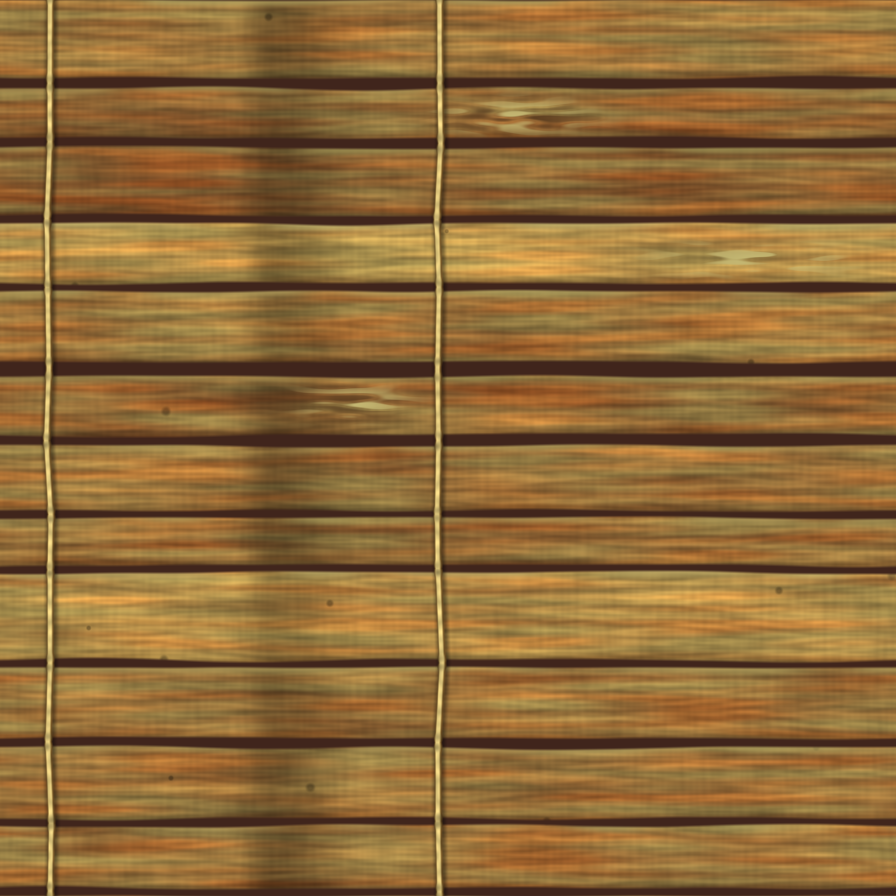
This texture is drawn by a three.js fragment shader. Its source:

```glsl
varying vec2 vUv;

// Slat joints from bottom to top, their half widths, and the slat tones
const float SLATS = 12.0;
const vec4 JOINT_A = vec4(0.005, 0.083, 0.171, 0.259);
const vec4 JOINT_B = vec4(0.365, 0.426, 0.509, 0.588);
const vec4 JOINT_C = vec4(0.680, 0.755, 0.841, 0.907);
const vec4 GAP_A = vec4(0.0050, 0.0042, 0.0056, 0.0043);
const vec4 GAP_B = vec4(0.0042, 0.0042, 0.0060, 0.0080);
const vec4 GAP_C = vec4(0.0048, 0.0048, 0.0053, 0.0060);
const vec4 TONE_A = vec4(0.48, 0.42, 0.42, 0.76);
const vec4 TONE_B = vec4(0.38, 0.42, 0.29, 0.48);
const vec4 TONE_C = vec4(0.92, 0.15, 0.27, 0.48);

const vec3 BROWN = vec3(0.49, 0.32, 0.165);
const vec3 GOLD = vec3(0.75, 0.60, 0.31);
const vec3 OLIVE = vec3(0.57, 0.52, 0.29);
const vec3 PALE = vec3(0.77, 0.72, 0.45);
const vec3 KNOT = vec3(0.32, 0.21, 0.11);
const vec3 GAP_COLOR = vec3(0.25, 0.145, 0.11);
const vec3 THREAD_LIGHT = vec3(0.90, 0.80, 0.50);
const vec3 THREAD_DARK = vec3(0.42, 0.30, 0.13);

const vec2 THREAD_X = vec2(0.055, 0.491);
const float THREAD_HALF = 0.0042;
const float THREAD_SWAY = 0.0065;
const float SOFT = 0.002;

// Node areas: centre, then radii
const vec4 NODE_UPPER = vec4(0.575, 0.869, 0.085, 0.020);
const vec4 NODE_MIDDLE = vec4(0.395, 0.550, 0.065, 0.020);
const vec4 NODE_PALE = vec4(0.840, 0.710, 0.110, 0.020);

float hash(vec2 p) {
  return fract(sin(dot(p, vec2(12.99, 78.23))) * 4375.85);
}

// Gradient noise that wraps across after "period" cells
float noise(vec2 p, float period) {
  vec2 cell = floor(p), f = fract(p);
  vec2 u = f * f * f * (f * (f * 6.0 - 15.0) + 10.0);
  vec4 n;
  for (int k = 0; k < 4; k++) {
    vec2 corner = vec2(mod(float(k), 2.0), floor(float(k) * 0.5));
    vec2 id = cell + corner;
    float angle = 6.2832 * hash(vec2(mod(id.x, period), id.y));
    n[k] = dot(vec2(cos(angle), sin(angle)), f - corner);
  }
  return mix(mix(n.x, n.y, u.x), mix(n.z, n.w, u.x), u.y);
}

float pick(vec4 a, vec4 b, vec4 c, float i) {
  vec4 row = i < 3.5 ? a : (i < 7.5 ? b : c);
  vec4 chosen = step(abs(vec4(0.0, 1.0, 2.0, 3.0) - mod(i, 4.0)), vec4(0.5));
  return dot(row, chosen);
}

float joint(float i, float x) {
  float k = mod(i, SLATS);
  float wave = 0.004 * noise(vec2(x * 4.0, k * 7.3 + 0.4), 4.0);
  return pick(JOINT_A, JOINT_B, JOINT_C, k) + floor(i / SLATS) + wave;
}

float gapHalf(float i, float x) {
  float k = mod(i, SLATS);
  return pick(GAP_A, GAP_B, GAP_C, k) + 0.003 * noise(vec2(x * 6.0, k * 5.7 + 0.3), 6.0);
}

vec3 addNode(vec3 color, vec2 p, vec4 area, float darkness) {
  vec2 q = (p - area.xy) / area.zw;
  float mask = exp(-dot(q, q) * 1.2);
  float grain = noise(p * vec2(20.0, 125.0), 20.0);
  color = mix(color, PALE, mask * smoothstep(0.02, 0.30, grain));
  return mix(color, KNOT, mask * darkness * smoothstep(0.0, 0.30, -grain));
}

void main() {
  vec2 p = vUv;

  // Slat under this point and distance to the nearest gap
  float slat = -1.0, gap = 1.0;
  for (int i = 0; i <= 12; i++) {
    float y = joint(float(i), p.x);
    if (p.y > y) slat = float(i);
    gap = min(gap, abs(p.y - y) - gapHalf(float(i), p.x));
  }
  float base = joint(slat, p.x), top = joint(slat + 1.0, p.x);
  float v = (p.y - base) / (top - base);
  float id = mod(slat, SLATS);

  // Wood grain
  vec2 g = vec2(p.x, p.y + id * 1.37);
  float broad = noise(g * vec2(3.0, 38.0), 3.0);
  float fine = noise(g * vec2(6.0, 105.0), 6.0);
  float hair = noise(g * vec2(24.0, 230.0), 24.0);
  float fibre = noise(p * vec2(170.0, 24.0), 170.0);
  float tone = pick(TONE_A, TONE_B, TONE_C, id);
  vec3 color = mix(BROWN, GOLD, clamp(tone + 0.45 * broad + 0.35 * fine, 0.0, 1.15));
  float tint = noise(g * vec2(5.0, 75.0) + 9.5, 5.0);
  color = mix(color, OLIVE, 0.6 * smoothstep(-0.05, 0.45, tint));
  color += vec3(0.07, -0.01, -0.03) * smoothstep(0.0, 0.4, -tint);
  color *= 1.0 + 0.18 * fine + 0.20 * hair + 0.06 * fibre;

  // Stained upright band
  float band = smoothstep(0.255, 0.305, p.x) * (1.0 - smoothstep(0.31, 0.41, p.x));
  color *= 1.0 - band * mix(0.17, 0.32, hash(vec2(id, 4.0)));

  // Nodes and specks
  color = addNode(color, p, NODE_UPPER, 0.9);
  color = addNode(color, p, NODE_MIDDLE, 0.7);
  color = addNode(color, p, NODE_PALE, 0.1);
  for (int i = 0; i < 14; i++) {
    float k = float(i);
    vec2 q = p - vec2(hash(vec2(k, 1.7)), hash(vec2(k, 5.3)));
    float r = mix(0.003, 0.007, hash(vec2(k, 8.1)));
    color *= 1.0 - 0.3 * (1.0 - smoothstep(0.3 * r, r, length(q)));
  }

  // Greenish upper rim, shaded lower rim, dark gap
  float rim = 1.0 - smoothstep(0.0, 0.011, gap);
  float wear = smoothstep(-0.35, 0.25, noise(vec2(p.x * 9.0, id * 3.1 + 0.5), 9.0));
  color = mix(color, mix(OLIVE, PALE, tone), rim * wear * 0.7 * step(0.5, v));
  color *= 1.0 - 0.22 * rim * step(v, 0.5);
  color = mix(GAP_COLOR, color, smoothstep(-SOFT, SOFT, gap));

  // Binding threads with their shadows
  for (int i = 0; i < 2; i++) {
    float k = float(i);
    float lower = hash(vec2(id, k + 2.0)), upper = hash(vec2(mod(id + 1.0, SLATS), k + 2.0));
    float d = p.x - THREAD_X[i] - THREAD_SWAY * (mix(lower, upper, v) - 0.5);
    float tie = 1.0 - smoothstep(0.0, 0.007, abs(gap));
    float halfWidth = THREAD_HALF * (1.0 + 0.25 * tie);
    color *= 1.0 - 0.4 * (1.0 - smoothstep(0.003, 0.010, abs(d - 0.0012)));
    float core = 1.0 - smoothstep(0.25, 0.95, abs(d + 0.0006) / halfWidth);
    float twist = 1.0 + 0.25 * noise(vec2(d * 150.0, p.y * 90.0), 90.0) - 0.2 * tie;
    vec3 thread = mix(THREAD_DARK, THREAD_LIGHT, core) * twist;
    color = mix(color, thread, 1.0 - smoothstep(halfWidth - SOFT, halfWidth + 0.5 * SOFT, abs(d)));
  }

  gl_FragColor = vec4(color, 1.0);
}
```
